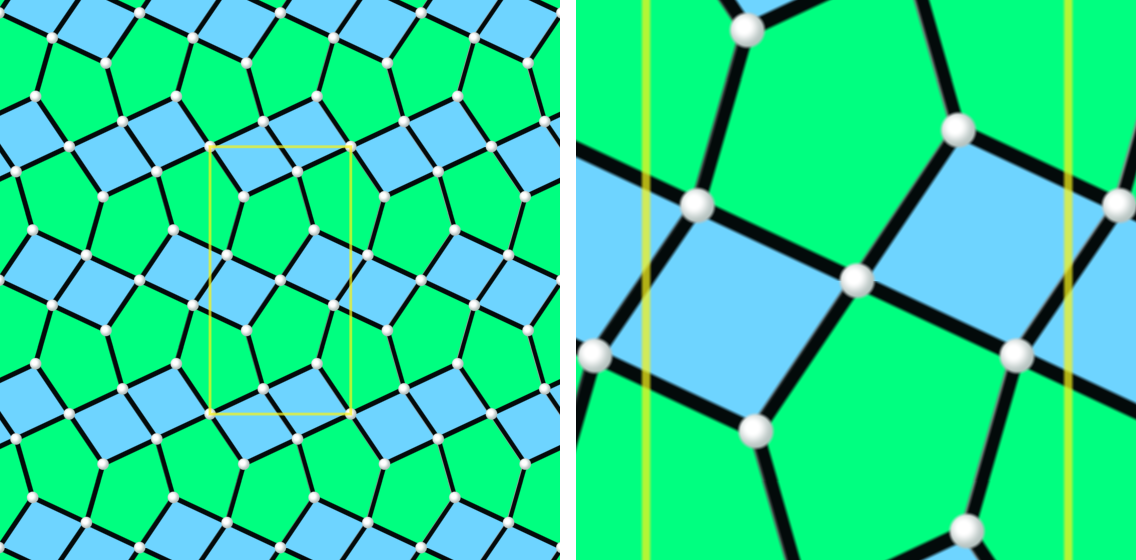
Left, the full canvas; right, a detail of the centre.
Give the GLSL for this pattern, as a three.js fragment shader.

```glsl
// Pentagon and square-pair tiling with black rods, white ball joints and one outlined unit cell.
varying vec2 vUv;

const vec2 CELL = vec2(0.2513, 0.2387); // period across, glide step down
const vec2 CENTER = vec2(0.5007, 0.2617); // middle of one square pair, y down

// Offset from the nearest point of segment ab to p.
vec2 segmentOffset(vec2 p, vec2 a, vec2 b) {
  vec2 ap = p - a, ab = b - a;
  return ap - ab * clamp(dot(ap, ab) / dot(ab, ab), 0.0, 1.0);
}

vec2 shorter(vec2 a, vec2 b) {
  return dot(a, a) < dot(b, b) ? a : b;
}

// Positive on the lower side (y down) of a line running left to right.
float sideOfLine(vec2 p, vec2 a, vec2 b) {
  vec2 d = normalize(b - a);
  return d.x * (p.y - a.y) - d.y * (p.x - a.x);
}

float fill(float d, float soft) {
  return 1.0 - smoothstep(-soft, soft, d);
}

void main() {
  float soft = max(fwidth(vUv.x), 0.002) * 0.75;
  vec2 pos = vec2(vUv.x, 1.0 - vUv.y);

  // Fold by glide reflection, then translation, then half turn.
  vec2 p = pos - CENTER;
  vec2 facing = vec2(1.0);
  float band = floor(p.y / CELL.y + 0.5);
  p.y -= band * CELL.y;
  if (mod(band, 2.0) > 0.5) {
    p = vec2(p.x + 0.5 * CELL.x, -p.y);
    facing.y = -1.0;
  }
  p.x = (fract(p.x / CELL.x + 0.5) - 0.5) * CELL.x;
  if (p.y < 0.0) {
    p = -p;
    facing = -facing;
  }

  // Corners of the half pair of squares
  vec2 right = vec2(0.5 * CELL.x, 0.0);
  vec2 middle = vec2(0.0305, 0.0447);
  vec2 low = vec2(-0.0654, 0.0896);

  // Flat tiles: the squares lie above both of their lower edges
  float square = max(sideOfLine(p, low, right), sideOfLine(p, -right, low));
  vec3 color = mix(vec3(0.0, 1.0, 0.5), vec3(0.43, 0.83, 1.0), fill(square, soft));

  // Rods around the squares, between them, and on to the next band
  vec2 rod = segmentOffset(p, -right, low);
  rod = shorter(rod, segmentOffset(p, low, right));
  rod = shorter(rod, segmentOffset(p, -middle, middle));
  rod = shorter(rod, segmentOffset(p, low, low + vec2(-0.0299, 0.1045)));
  rod = shorter(rod, segmentOffset(p, middle, middle + vec2(0.0299, 0.1045)));
  float sheen = smoothstep(0.0015, 0.0042, -rod.x * facing.x) * smoothstep(0.0, 0.9, pos.x);
  vec3 rodColor = mix(vec3(0.01, 0.04, 0.04), vec3(0.62), sheen);
  color = mix(color, rodColor, fill(length(rod) - 0.0044, soft));

  // Ball joints, lit from the upper left
  vec2 ball = shorter(shorter(p - right, p + right), shorter(p - middle, p - low));
  float shade = smoothstep(0.003, 0.012, length(ball * facing + 0.002));
  vec3 ballColor = mix(vec3(1.0), vec3(0.72, 0.77, 0.76), shade);
  color = mix(color, ballColor, fill(length(ball) - 0.0103, soft));

  // Translucent outline of one unit cell
  vec2 box = abs(pos - 0.5007) - vec2(0.5 * CELL.x, CELL.y);
  float outline = abs(max(box.x, box.y)) - 0.0025;
  color = mix(color, vec3(0.97, 0.95, 0.1), 0.72 * fill(outline, soft));

  gl_FragColor = vec4(color, 1.0);
}
```
